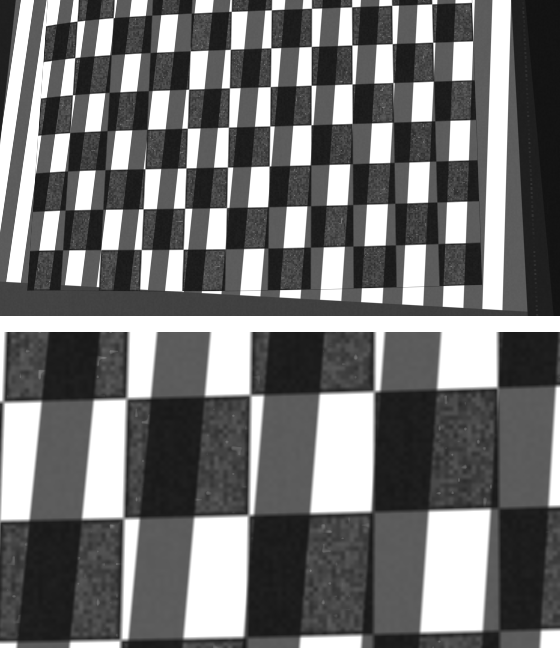
Top: the whole. Bottom: its middle third, enlarged.
Give the GLSL for this pattern, as a Shadertoy shader.

```glsl
// Slanted light stripes projected onto a bowed checkerboard sheet, in grey tones.

const float COLUMNS = 11.0;          // checker cells across
const float ROWS = 7.0;              // full rows below the upper edge of the board
const float LAST_STRIPE = 13.8;      // no light past this stripe number
const float STRIPE_DUTY = 0.52;      // lit part of each stripe period
const float EDGE = 0.0035;           // softness, in canvas heights
const float OUTLINE = 0.035;         // dark rim of a cell, in cells
const float PAPER_LIT = 1.0;
const float PAPER_DIM = 0.36;
const float INK_LIT = 0.275;
const float INK_DIM = 0.11;
const float TABLE = 0.25;
const float BACKDROP = 0.075;
const float GRAIN_SCALE = 210.0;
const float GRAIN_AMOUNT = 0.13;
const float PI = 3.14159;

float hash(vec2 p) {
    vec3 q = fract(vec3(p.xyx) * 0.1031);
    q += dot(q, q.yzx + 33.33);
    return fract((q.x + q.y) * q.z);
}

float noise(vec2 p) {
    vec2 i = floor(p), f = fract(p);
    f = f * f * (3.0 - 2.0 * f);
    return mix(mix(hash(i), hash(i + vec2(1, 0)), f.x),
               mix(hash(i + vec2(0, 1)), hash(i + vec2(1, 1)), f.x), f.y);
}

// Soft step: 1 where d is positive
float cover(float d, float soft) {
    return smoothstep(-soft, soft, d);
}

// Canvas position (y down) to checker cells; the sheet bows near its left side
vec2 boardCell(vec2 p) {
    float left = 0.151 - 0.071 * p.y;
    float right = 1.494 + 0.036 * p.y;
    float s = max((p.x - left) / (right - left), -0.15);
    float u = COLUMNS * (s + 0.036 * (1.0 - s) * (1.0 - exp(-10.0 * s)));
    float top = 0.0093 + 0.0486 * (1.0 - s) + 0.0255 * exp(-8.0 * s);
    float pitch = 0.1204 - 0.0081 * exp(-4.0 * s);
    float growth = 0.00104;
    float root = sqrt(max(pitch * pitch + 4.0 * growth * (p.y - top), 0.0));
    return vec2(u, (root - pitch) / (2.0 * growth));
}

// Stripe number; lines fan out and grow wider to the right
float stripeCoord(vec2 p) {
    float rise = 0.868 - p.y;
    float t = (p.x - 0.145 * rise) / (1.0 - 0.0734 * rise) - 0.023;
    return t * (11.27 - 3.184 * t + 0.949 * t * t);
}

float stripeLight(float n, float soft) {
    float lit = 0.5 * STRIPE_DUTY - abs(fract(n - 0.5 * STRIPE_DUTY + 0.5) - 0.5);
    return cover(lit, soft * 8.0) * step(n, LAST_STRIPE);
}

void mainImage(out vec4 fragColor, in vec2 fragCoord) {
    vec2 p = fragCoord / iResolution.y;
    p.y = 1.0 - p.y;
    float soft = 0.7 * max(EDGE, 1.0 / iResolution.y);

    // Sheet borders
    float rightEdge = 1.618 + 0.052 * p.y;
    float sheet = cover(p.x - 0.05 + 0.11 * p.y, soft) * cover(rightEdge - p.x, soft);
    float aboveTable = cover(0.891 + 0.057 * p.x - p.y, soft);

    // Checker cells
    vec2 cell = boardCell(p);
    vec2 wave = clamp(sin(PI * cell) / (PI * soft * 7.5), -1.0, 1.0);
    float ink = 0.5 + 0.5 * wave.x * wave.y;
    vec2 inside = min(cell, vec2(COLUMNS, ROWS) - cell);
    ink *= cover(inside.x, soft * 7.5) * cover(ROWS - cell.y, soft * 7.5);
    vec2 toLine = 0.5 - abs(fract(cell) - 0.5);
    float rim = 1.0 - smoothstep(0.3 * OUTLINE, 1.6 * OUTLINE, min(toLine.x, toLine.y));

    // Woven grain and bright specks on the ink
    float grain = noise(p * GRAIN_SCALE) - 0.5;
    grain += 0.4 * (noise(p * GRAIN_SCALE * vec2(1.0, 0.15)) - 0.5);
    float speck = smoothstep(0.86, 1.0, noise(p * GRAIN_SCALE * 0.7 + 40.0));
    float tone = 0.05 * (hash(floor(cell) + 17.0) - 0.5);

    // Light on ink and paper
    float light = stripeLight(stripeCoord(p), soft);
    float inkLit = INK_LIT + tone + GRAIN_AMOUNT * grain + 0.15 * speck;
    float inkTone = mix(INK_DIM + 0.025 * grain, inkLit, light * (1.0 - 0.75 * rim));
    float paperTone = mix(PAPER_DIM + 0.015 * grain, PAPER_LIT, light);

    // Table, backdrop and the dotted strip beside the sheet
    float table = TABLE + 0.03 * (0.5 - p.x / 1.78) + 0.015 * grain;
    float strip = cover(1.662 + 0.09 * p.y - p.x, soft);
    float dots = 1.0 - smoothstep(0.0, 0.006, abs(p.x - 1.655 - 0.045 * p.y));
    dots *= step(0.5, fract(p.y * 70.0)) * noise(p * 60.0);
    float backdrop = BACKDROP + 0.045 * strip + 0.09 * dots + 0.01 * grain;

    float grey = mix(table, paperTone, aboveTable);
    grey = mix(grey, inkTone, ink);
    grey = mix(backdrop, grey, sheet);
    fragColor = vec4(vec3(clamp(grey, 0.0, 1.0)), 1.0);
}
```
